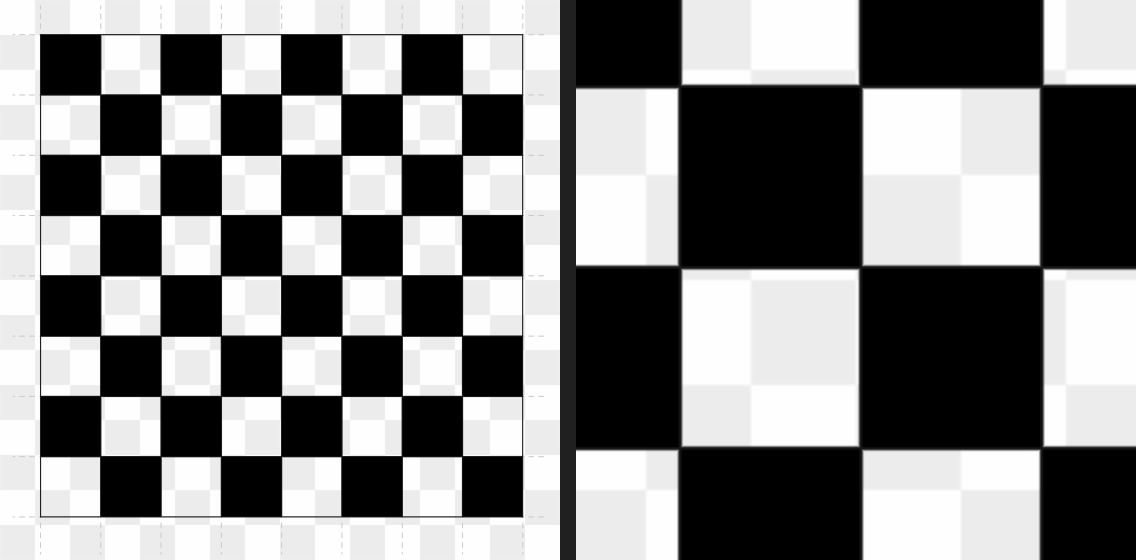
Left: the whole. Right: its middle third, enlarged.
Reproduce this pattern procedurally as a three.js fragment shader.

```glsl
varying vec2 vUv;

const float SOFT = 0.0011;
const float CELLS = 8.0;
const float CELL = 0.10766;
const vec2 BOARD_ORIGIN = vec2(0.0723, 0.0768);
const float BACKDROP_CELLS = 16.0;
const float LINE_WIDTH = 0.0024;
const float TICK_WIDTH = 0.0019;

const vec3 WHITE = vec3(0.997);
const vec3 PALE_GREY = vec3(0.925);
const vec3 TICK_GREY = vec3(0.80);
const vec3 LINE_GREY = vec3(0.17);
const vec3 BLACK = vec3(0.0);

// Coverage of the region where the signed distance is negative
float fill(float dist, float soft) {
  return 1.0 - smoothstep(-soft, soft, dist);
}

// Signed wave crossing zero at integers, positive in odd cells
vec2 cellWave(vec2 p) {
  return 0.5 - abs(mod(p - 0.5, 2.0) - 1.0);
}

// 1 in cells whose indices have an odd sum, 0 in the others
float checker(vec2 p, float soft) {
  vec2 s = clamp(cellWave(p) / soft, -1.0, 1.0);
  return 0.5 - 0.5 * s.x * s.y;
}

// Distance to the nearest of the lines 0..count
vec2 gridDistance(vec2 p, float count, float cell) {
  return abs(p - clamp(floor(p + 0.5), 0.0, count)) * cell;
}

// Dashed line running outward from the board edge as far as reach
float dashedTick(float across, float outward, float reach, float width) {
  float period = 0.0176;
  float firstCentre = 0.0152;
  float halfDash = 0.0051;
  float along = abs(fract((outward - firstCentre) / period + 0.5) - 0.5) * period;
  float limits = max(0.006 - outward, outward - reach);
  return fill(across - 0.5 * width, SOFT) * fill(max(along - halfDash, limits), SOFT);
}

void main() {
  vec2 board = (vUv - BOARD_ORIGIN) / CELL;
  vec2 lines = gridDistance(board, CELLS, CELL);
  vec2 outward = (abs(board - 0.5 * CELLS) - 0.5 * CELLS) * CELL;
  float edge = max(outward.x, outward.y);

  // Pale backdrop
  float pale = checker(vUv * BACKDROP_CELLS, SOFT * BACKDROP_CELLS);
  vec3 color = mix(PALE_GREY, WHITE, pale);

  // Dashed ticks in the margins
  vec2 reach = mix(vec2(0.050, 0.067), vec2(0.042, 0.052), step(0.5, vUv));
  float ticks = max(dashedTick(lines.x, outward.y, reach.y, TICK_WIDTH),
                    dashedTick(lines.y, outward.x, reach.x, TICK_WIDTH));
  color = mix(color, TICK_GREY, ticks);

  // Thin grid and frame
  float grid = fill(min(lines.x, lines.y) - 0.5 * LINE_WIDTH, SOFT);
  color = mix(color, LINE_GREY, grid * fill(edge - 0.5 * LINE_WIDTH, SOFT));

  // Black squares
  float squares = checker(board, SOFT / CELL) * fill(edge, SOFT);
  color = mix(color, BLACK, squares);

  gl_FragColor = vec4(color, 1.0);
}
```
